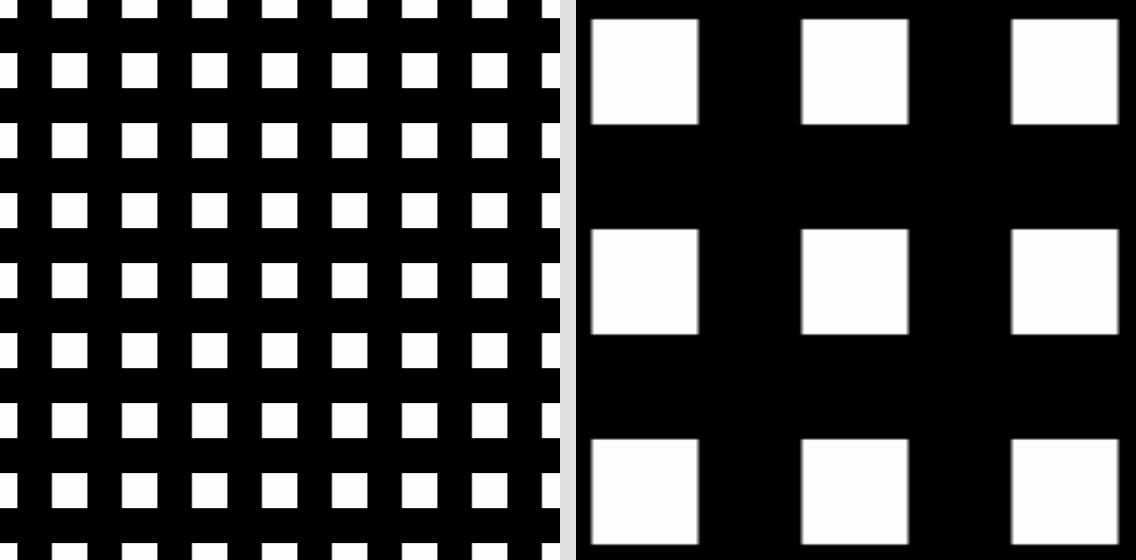
Left, the full canvas; right, a detail of the centre.
A three.js fragment shader for this pattern:

```glsl
varying vec2 vUv;

const float REPEATS = 8.0;
const vec2 SQUARE_SIZE = vec2(0.506, 0.501);
const vec2 SQUARE_CENTER = vec2(-0.005, -0.009);
const vec2 EDGE_SOFTNESS = vec2(0.024, 0.012);
const vec3 BLACK = vec3(0.0);
const vec3 WHITE = vec3(0.992);

// Signed offset from the nearest square center, in cells
vec2 repeatCentered(vec2 p, vec2 center) {
  return fract(p - center + 0.5) - 0.5;
}

// Coverage of an axis-aligned box with a soft edge per axis
float boxMask(vec2 p, vec2 size, vec2 softness) {
  vec2 inside = clamp((0.5 * size - abs(p)) / softness + 0.5, 0.0, 1.0);
  return inside.x * inside.y;
}

void main() {
  vec2 grid = vUv * REPEATS;

  // Edge width never drops below one screen sample
  vec2 softness = max(fwidth(grid), EDGE_SOFTNESS);

  // White squares on a black lattice
  vec2 cell = repeatCentered(grid, SQUARE_CENTER);
  float square = boxMask(cell, SQUARE_SIZE, softness);

  gl_FragColor = vec4(mix(BLACK, WHITE, square), 1.0);
}
```
